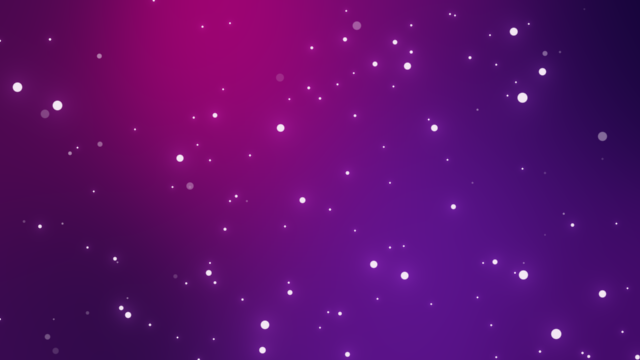
Reproduce this background procedurally as a WebGL 1 fragment shader.

```glsl
precision highp float;
// Magenta and violet night gradient scattered with softly glowing white dots.

uniform vec2 u_resolution;

#define DOT_COUNT 135
#define DOT_MIN 0.0022
#define DOT_MAX 0.0145
#define DIM_SHARE 0.24
#define GLOW_STRENGTH 0.13
#define GLOW_REACH 2.4
#define BLEND_TIGHTNESS 7.5
#define SEED 3.7
#define DOT_COLOR vec3(0.97, 0.93, 0.97)
#define GLOW_COLOR vec3(0.85, 0.45, 0.95)

float hash(float n) {
  return fract(sin(n * 12.9898 + SEED) * 43758.5453);
}

// Adds one colour pool; alpha accumulates the total weight.
void addPool(inout vec4 sum, vec2 p, vec2 center, vec3 color) {
  vec2 d = p - center;
  sum += vec4(color, 1.0) * exp(-BLEND_TIGHTNESS * dot(d, d));
}

vec3 nightGradient(vec2 p) {
  vec4 sum = vec4(0.0);
  // Bright pools
  addPool(sum, p, vec2(0.63, 0.82), vec3(0.72, 0.00, 0.46));
  addPool(sum, p, vec2(0.68, 0.52), vec3(0.48, 0.04, 0.44));
  addPool(sum, p, vec2(1.14, 0.42), vec3(0.39, 0.09, 0.62));
  addPool(sum, p, vec2(0.92, 0.06), vec3(0.34, 0.07, 0.52));
  // Dark pools
  addPool(sum, p, vec2(1.72, 0.90), vec3(0.04, 0.01, 0.18));
  addPool(sum, p, vec2(0.33, 0.19), vec3(0.13, 0.04, 0.24));
  // Edges
  addPool(sum, p, vec2(0.00, 0.98), vec3(0.27, 0.03, 0.30));
  addPool(sum, p, vec2(0.00, 0.55), vec3(0.32, 0.03, 0.32));
  addPool(sum, p, vec2(0.00, 0.02), vec3(0.24, 0.04, 0.34));
  addPool(sum, p, vec2(1.12, 1.00), vec3(0.42, 0.04, 0.43));
  addPool(sum, p, vec2(1.42, 0.72), vec3(0.25, 0.05, 0.42));
  addPool(sum, p, vec2(1.75, 0.12), vec3(0.26, 0.04, 0.41));
  return sum.rgb / sum.a;
}

void main() {
  float aspect = u_resolution.x / u_resolution.y;
  float pixel = 1.0 / u_resolution.y;
  vec2 p = gl_FragCoord.xy * pixel;
  vec3 color = nightGradient(vec2(p.x / aspect * 16.0 / 9.0, p.y));

  // Scattered dots, mostly small, some of them faint
  for (int i = 0; i < DOT_COUNT; i++) {
    float id = float(i) * 5.0 + 1.0;
    vec2 center = vec2(hash(id) * aspect, hash(id + 1.0));
    float radius = mix(DOT_MIN, DOT_MAX, pow(hash(id + 2.0), 4.0));
    float bright = step(DIM_SHARE, hash(id + 3.0));
    float opacity = mix(mix(0.15, 0.55, hash(id + 4.0)), 0.97, bright);

    float d = length(p - center);
    float glow = exp(-d / (radius * GLOW_REACH)) * bright;
    color += GLOW_COLOR * glow * GLOW_STRENGTH;
    float disc = 1.0 - smoothstep(-pixel, pixel, d - radius);
    color = mix(color, DOT_COLOR, disc * opacity);
  }

  gl_FragColor = vec4(color, 1.0);
}
```
